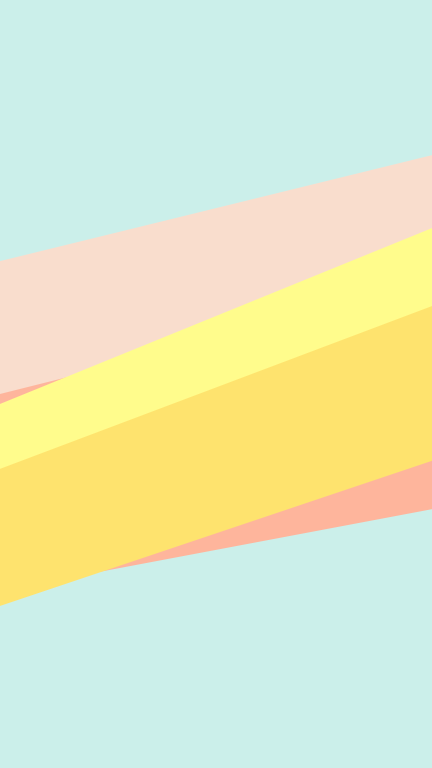
A Shadertoy shader for this background:

```glsl
// Slanted flat pastel bands of blush, coral and yellow across a pale mint field.

const vec3 MINT   = vec3(0.798, 0.937, 0.918);
const vec3 BLUSH  = vec3(0.976, 0.867, 0.804);
const vec3 CORAL  = vec3(0.997, 0.710, 0.612);
const vec3 LEMON  = vec3(1.000, 0.990, 0.548);
const vec3 GOLDEN = vec3(0.998, 0.890, 0.430);

// Coverage below a straight edge; ends holds its heights at the left and right
// sides of the canvas, and the blend is one pixel wide across the edge.
float below(vec2 uv, vec2 ends, vec2 pixel) {
    float rise = ends.y - ends.x;
    float gap = ends.x + rise * uv.x - uv.y;
    float blend = length(vec2(rise * pixel.x, pixel.y));
    return clamp(gap / blend + 0.5, 0.0, 1.0);
}

// Coverage of the strip between an upper and a lower edge.
float band(vec2 uv, vec2 upper, vec2 lower, vec2 pixel) {
    return below(uv, upper, pixel) * (1.0 - below(uv, lower, pixel));
}

void mainImage(out vec4 fragColor, in vec2 fragCoord) {
    vec2 pixel = 1.0 / iResolution.xy;
    vec2 uv = fragCoord * pixel;

    // Edge heights as (left, right) fractions of the canvas height
    vec2 blushTop  = vec2(0.660, 0.798);
    vec2 coralTop  = vec2(0.487, 0.628);
    vec2 coralBase = vec2(0.231, 0.337);
    vec2 lemonTop  = vec2(0.474, 0.703);
    vec2 goldTop   = vec2(0.3895, 0.6015);
    vec2 goldBase  = vec2(0.211, 0.400);

    // Rear sheet: blush with a coral lower part
    vec3 sheet = mix(BLUSH, CORAL, below(uv, coralTop, pixel));
    vec3 color = mix(MINT, sheet, band(uv, blushTop, coralBase, pixel));

    // Front sheet: lemon with a golden lower part
    sheet = mix(LEMON, GOLDEN, below(uv, goldTop, pixel));
    color = mix(color, sheet, band(uv, lemonTop, goldBase, pixel));

    fragColor = vec4(color, 1.0);
}
```
